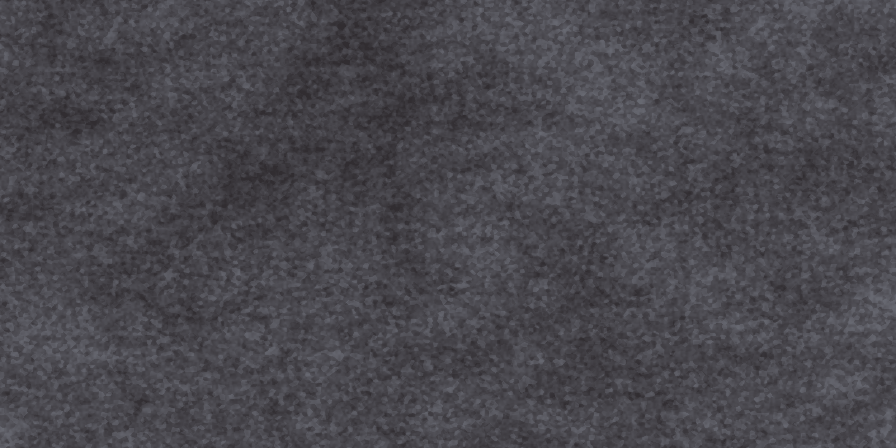
Reproduce this texture procedurally as a WebGL 2 fragment shader.

```glsl
#version 300 es
precision highp float;
// Dark worn plaster: broad cloudy patches under a fine, crisp mineral grain.
// Layered noise gives the clouds and trowel streaks; soft cellular noise gives
// the grain, whose pale flecks and dark pits gather where the clouds allow.

uniform vec2 u_resolution;
out vec4 fragColor;

const vec3 DARK = vec3(0.240, 0.230, 0.250);
const vec3 LIGHT = vec3(0.350, 0.350, 0.380);

// Integer hash of a lattice point, two values in 0..1
vec2 hash2(vec2 cell, float seed) {
    uvec2 q = uvec2(ivec2(cell) + ivec2(int(seed) * 131, int(seed) * 57));
    q = q * 1664525u + 1013904223u;
    q.x += q.y * 1664525u;
    q.y += q.x * 1664525u;
    q ^= q >> 16u;
    q.x += q.y * 1664525u;
    q.y += q.x * 1664525u;
    q ^= q >> 16u;
    return vec2(q & 65535u) / 65535.0;
}

// Smooth value noise in -1..1
float noise(vec2 p, float seed) {
    vec2 i = floor(p), f = fract(p);
    f = f * f * (3.0 - 2.0 * f);
    float a = hash2(i, seed).x;
    float b = hash2(i + vec2(1, 0), seed).x;
    float c = hash2(i + vec2(0, 1), seed).x;
    float d = hash2(i + vec2(1, 1), seed).x;
    return 2.0 * mix(mix(a, b, f.x), mix(c, d, f.x), f.y) - 1.0;
}

// Octaves of noise, turned a little at each step, in -1..1
float layers(vec2 p, float gain, float seed) {
    float sum = 0.0, total = 0.0, amp = 1.0;
    for (int i = 0; i < 5; i++) {
        sum += amp * noise(p, seed + float(i));
        total += amp;
        amp *= gain;
        p = mat2(1.94, 0.48, -0.48, 1.94) * p + 3.7;
    }
    return sum / total;
}

// Cellular noise: a random tone per grain, blended softly at the borders
float grains(vec2 p, float seed) {
    vec2 i = floor(p), f = fract(p);
    float sum = 0.0, total = 0.0;
    for (int y = -1; y <= 1; y++) {
        for (int x = -1; x <= 1; x++) {
            vec2 o = vec2(x, y);
            vec2 d = o + hash2(i + o, seed) - f;
            float w = exp(-14.0 * dot(d, d));
            sum += w * hash2(i + o, seed + 9.0).y;
            total += w;
        }
    }
    return sum / total;
}

// Faint trowel marks, mostly level with a few upright ones
float streaks(vec2 p) {
    float level = noise(p * vec2(8.0, 105.0), 31.0);
    float upright = noise(p * vec2(70.0, 3.5), 32.0);
    return 0.11 * level + 0.06 * upright;
}

void main() {
    vec2 p = gl_FragCoord.xy / u_resolution.y;

    // Broad clouds and smaller ragged patches
    float cloud = layers(p * vec2(2.1, 2.7) + 5.3, 0.58, 3.0);
    float patches = layers(p * vec2(10.0, 15.0), 0.62, 12.0);
    float wear = cloud + 0.6 * patches;

    // Fine grain at two sizes
    float coarse = grains(p * vec2(95.0, 112.0), 21.0);
    float pitted = grains(p * vec2(82.0, 104.0) + 7.1, 41.0);
    float dust = 0.24 * noise(p * 165.0, 51.0) + 0.16 * noise(p * vec2(58.0, 78.0), 52.0);

    // Pale flecks on worn areas, dark pits elsewhere
    float fleck = smoothstep(0.62, 0.90, coarse + 0.32 * wear);
    float pit = smoothstep(0.64, 0.90, pitted - 0.28 * wear);

    float tone = 0.455 + 0.48 * cloud + 0.36 * patches + streaks(p) + dust;
    tone += 0.50 * (coarse - 0.5) + 0.28 * fleck - 0.30 * pit;

    fragColor = vec4(mix(DARK, LIGHT, clamp(tone, -0.45, 1.5)), 1.0);
}
```
